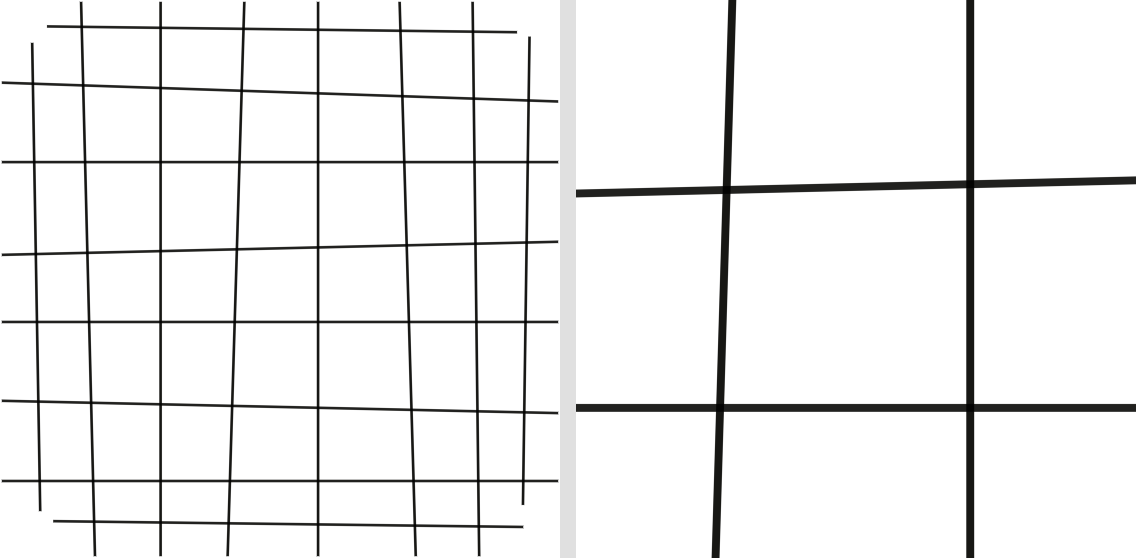
Left, the full canvas; right, a detail of the centre.
Give the GLSL for this pattern, as a WebGL 1 fragment shader.

```glsl
precision highp float;
// Hand-ruled grid: eight upright and eight level ink lines, slightly tilted, on white.

uniform vec2 u_resolution;

const float LINE_COUNT = 8.0;
const float LINE_WIDTH = 0.0047;
const vec3 PAPER = vec3(1.0);
const vec3 LEVEL_INK = vec3(0.13, 0.13, 0.12);
const vec3 UPRIGHT_INK = vec3(0.09, 0.09, 0.08);

// Selects entry i of eight values held in two vectors.
float pick(vec4 firstHalf, vec4 secondHalf, float i) {
    vec4 slot = vec4(0.0, 1.0, 2.0, 3.0);
    vec4 inFirst = 1.0 - step(0.5, abs(slot - i));
    vec4 inSecond = 1.0 - step(0.5, abs(slot + 4.0 - i));
    return dot(firstHalf, inFirst) + dot(secondHalf, inSecond);
}

// Ink coverage of one tilted stroke with square ends.
float stroke(float along, float across, float offset, float slope,
             float middle, float halfLength, float pixel) {
    float side = abs(across - offset - slope * (along - 0.5));
    float edge = max(side - 0.5 * LINE_WIDTH, abs(along - middle) - halfLength);
    return 1.0 - smoothstep(-0.7 * pixel, 0.7 * pixel, edge);
}

// Coverage of a family of strokes; the outermost two are shorter.
float strokeFamily(float along, float across, vec4 offsetsA, vec4 offsetsB,
                   vec4 slopesA, vec4 slopesB, float pixel) {
    float ink = 0.0;
    for (float i = 0.0; i < LINE_COUNT; i += 1.0) {
        float fromCentre = abs(i - 0.5 * (LINE_COUNT - 1.0));
        float outer = step(0.5 * LINE_COUNT - 0.75, fromCentre);
        float outerMiddle = mix(0.5036, 0.5147, step(0.5 * LINE_COUNT, i));
        float middle = mix(0.5, outerMiddle, outer);
        float halfLength = mix(0.4968, 0.4197, outer);
        float offset = pick(offsetsA, offsetsB, i);
        float slope = pick(slopesA, slopesB, i);
        ink = max(ink, stroke(along, across, offset, slope, middle, halfLength, pixel));
    }
    return ink;
}

void main() {
    vec2 p = gl_FragCoord.xy / u_resolution;
    float pixel = 1.0 / min(u_resolution.x, u_resolution.y);

    // Level lines, from top to bottom
    float level = strokeFamily(p.x, p.y,
        vec4(0.9475, 0.835, 0.7095, 0.555), vec4(0.423, 0.2707, 0.138, 0.061),
        vec4(-0.0124, -0.034, 0.0, 0.0236), vec4(0.0, -0.0222, 0.0, -0.0124), pixel);

    // Upright lines, from left to right
    float upright = strokeFamily(p.y, p.x,
        vec4(0.0647, 0.1572, 0.2868, 0.4214), vec4(0.568, 0.728, 0.8498, 0.9395),
        vec4(-0.0171, -0.025, 0.0, 0.03), vec4(0.0, -0.029, -0.0118, 0.014), pixel);

    // Ink darkens where strokes cross
    vec3 color = PAPER * mix(vec3(1.0), LEVEL_INK, level);
    color *= mix(vec3(1.0), UPRIGHT_INK, upright);
    gl_FragColor = vec4(color, 1.0);
}
```
